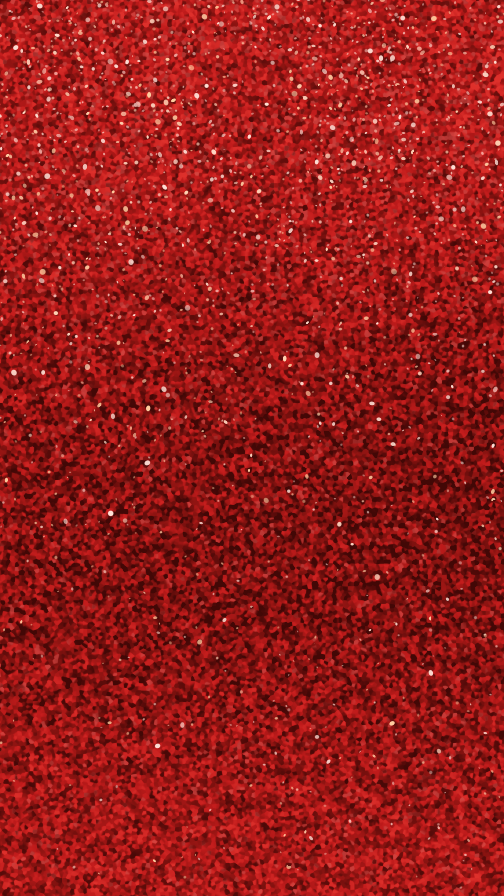
Give the GLSL for this texture, as a Shadertoy shader.

```glsl
// Red glitter sheet: tiny soft-edged Voronoi flakes of random tone under a
// broad vertical light falloff, topped with scattered pale glints that
// crowd toward the upper edge.

const vec3 SHADOW = vec3(0.26, 0.03, 0.025);
const vec3 GARNET = vec3(0.54, 0.075, 0.065);
const vec3 SCARLET = vec3(0.75, 0.105, 0.105);
const vec3 HOT_RED = vec3(0.87, 0.19, 0.17);
const vec3 ROSE = vec3(0.80, 0.34, 0.32);
const vec3 PALE_PINK = vec3(1.0, 0.88, 0.84);
const vec3 PALE_GOLD = vec3(1.0, 0.80, 0.62);

float hash(vec2 p) {
    return fract(sin(dot(p, vec2(127.1, 311.7))) * 43758.5);
}

vec2 hash2(vec2 p) {
    return vec2(hash(p), hash(p + 57.3));
}

float valueNoise(vec2 p) {
    vec2 cell = floor(p), f = fract(p);
    f = f * f * (3.0 - 2.0 * f);
    float low = mix(hash(cell), hash(cell + vec2(1, 0)), f.x);
    float high = mix(hash(cell + vec2(0, 1)), hash(cell + vec2(1, 1)), f.x);
    return mix(low, high, f.y);
}

// Soft Voronoi flakes: x is the flake tone, y marks the rosy flakes
vec2 flakes(vec2 p, float sharpness, float rosyShare) {
    vec2 cell = floor(p), sum = vec2(0);
    float total = 0.0;
    for (int j = -1; j <= 1; j++)
    for (int i = -1; i <= 1; i++) {
        vec2 id = cell + vec2(i, j);
        vec2 away = id + hash2(id) - p;
        float weight = exp(-sharpness * dot(away, away));
        float rosy = step(1.0 - rosyShare, hash(id + 23.7));
        sum += weight * vec2(hash(id + 11.9), rosy);
        total += weight;
    }
    return sum / total;
}

// Scattered glints: x is coverage, y is the warmth of the strongest one
vec2 glints(vec2 p, float density, float radius, float blur) {
    vec2 cell = floor(p), best = vec2(0);
    for (int j = -1; j <= 1; j++)
    for (int i = -1; i <= 1; i++) {
        vec2 id = cell + vec2(i, j);
        vec2 away = p - id - hash2(id + 5.1);
        float angle = 6.283 * hash(id + 31.3);
        away = mat2(cos(angle), -sin(angle), sin(angle), cos(angle)) * away;
        away.y *= 1.0 + 0.7 * hash(id + 41.7);
        float size = radius * (0.5 + 0.7 * hash(id + 71.9));
        float cover = 1.0 - smoothstep(size - blur, size + blur, length(away));
        cover *= step(hash(id + 91.3), density) * mix(0.55, 1.0, hash(id + 13.7));
        if (cover > best.x) best = vec2(cover, hash(id + 19.1));
    }
    return best;
}

// Bright top, dim band below the middle, lit again at the bottom
float sheetLight(vec2 uv) {
    float top = smoothstep(0.38, 0.92, uv.y);
    float bottom = 1.0 - smoothstep(0.0, 0.35, uv.y);
    float dim = exp(-pow((uv.y - 0.48) / 0.2, 2.0)) * uv.x;
    return 0.39 + 0.25 * top + 0.20 * bottom - 0.09 * dim;
}

vec3 redRamp(float tone) {
    vec3 color = mix(SHADOW, GARNET, clamp(tone / 0.4, 0.0, 1.0));
    color = mix(color, SCARLET, clamp((tone - 0.4) / 0.35, 0.0, 1.0));
    return mix(color, HOT_RED, clamp((tone - 0.75) / 0.35, 0.0, 1.0));
}

vec3 addGlints(vec3 color, vec2 glint, float warmBias) {
    vec3 tint = mix(PALE_PINK, PALE_GOLD, smoothstep(0.4, 1.0, glint.y + warmBias));
    return mix(color, tint, glint.x);
}

void mainImage(out vec4 fragColor, in vec2 fragCoord) {
    vec2 uv = fragCoord / iResolution.xy;
    vec2 p = fragCoord / iResolution.x;
    float pixel = 1.0 / iResolution.x;

    // Glitter bed, with flakes loosely gathered into clumps
    float sparkle = smoothstep(0.25, 1.0, uv.y);
    vec2 flake = flakes(p * 138.0, 7.0, 0.06 + 0.10 * sparkle);
    float clump = valueNoise(p * 52.0) - 0.5;
    float tone = sheetLight(uv) + 1.0 * (flake.x - 0.5) + 0.16 * clump;
    vec3 color = redRamp(tone);
    color = mix(color, ROSE, 0.5 * flake.y * smoothstep(0.1, 0.6, tone));

    // Fine dust of glints, then larger and rarer ones
    float patchy = 0.5 + valueNoise(p * 9.0 + 3.0);
    float warmBias = 0.35 * (1.0 - uv.x) * (1.0 - sparkle);
    float fineDensity = (0.03 + 0.30 * sparkle * sparkle) * patchy;
    float largeDensity = (0.025 + 0.32 * sparkle * sparkle) * patchy;
    vec2 fine = glints(p * 75.0, fineDensity, 0.21, 0.8 * pixel * 75.0);
    vec2 large = glints(p * 48.0, largeDensity, 0.24, 0.7 * pixel * 48.0);
    color = addGlints(color, fine * vec2(0.75, 1.0), warmBias);
    color = addGlints(color, large, warmBias);

    fragColor = vec4(color, 1.0);
}
```
